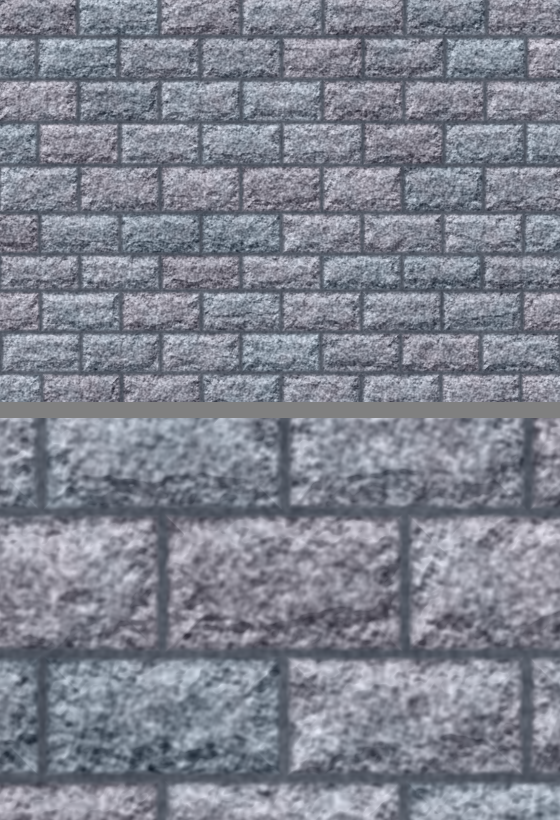
Top, the full canvas; bottom, a detail of the centre.
Give the GLSL for this texture, as a WebGL 2 fragment shader.

```glsl
#version 300 es
precision highp float;
// A wall of rough split-faced granite blocks in running bond. Each block is a
// ragged pillow with a broken ledge, lit from above by a height difference,
// then covered with gradient-noise grain and framed by soft dark joints.

uniform vec2 u_resolution;
out vec4 fragColor;

// Course edges, bottom to top, in canvas heights: the courses differ in height.
const int COURSES = 10;
const float EDGES[COURSES + 1] = float[](
    -0.030, 0.0725, 0.174, 0.277, 0.368, 0.471, 0.589, 0.696, 0.8025, 0.909, 1.012);

const vec3 STONE = vec3(0.530, 0.547, 0.598);
const vec3 JOINT = vec3(0.315, 0.340, 0.385);
const vec3 ROSE_TINT = vec3(0.022, -0.004, -0.008);
const vec3 TEAL_TINT = vec3(-0.020, 0.006, 0.004);
const float JOINT_HALF = 0.0042;

struct Block {
    vec2 local;     // position from the block centre
    vec2 halfSize;
    vec2 id;        // column, course
};

vec2 hash2(vec2 p) {
    vec3 a = fract(p.xyx * vec3(0.1031, 0.1030, 0.0973));
    a += dot(a, a.yzx + 33.33);
    return fract((a.xx + a.yz) * a.zy);
}

float cornerSlope(vec2 cell, vec2 offset) {
    float angle = 6.2832 * hash2(cell).x;
    return dot(vec2(cos(angle), sin(angle)), offset);
}

float gradientNoise(vec2 p) {
    vec2 i = floor(p), f = fract(p);
    vec2 u = f * f * f * (f * (f * 6.0 - 15.0) + 10.0);
    vec2 e = vec2(1.0, 0.0);
    float low = mix(cornerSlope(i, f), cornerSlope(i + e, f - e), u.x);
    float high = mix(cornerSlope(i + e.yx, f - e.yx), cornerSlope(i + e.xx, f - e.xx), u.x);
    return mix(low, high, u.y);
}

float fbm(vec2 p) {
    float sum = 0.0, amplitude = 1.0;
    for (int i = 0; i < 4; i++) {
        sum += amplitude * gradientNoise(p);
        p = mat2(1.6, 1.2, -1.2, 1.6) * p + 17.3;
        amplitude *= 0.5;
    }
    return sum;
}

// Finds the block under p; alternate courses shift by half a block.
Block findBlock(vec2 p) {
    int course = 0;
    for (int i = 1; i < COURSES; i++) course += int(step(EDGES[i], p.y));
    float row = float(course);
    float pitch = 0.1985 + 0.00055 * row;
    float start = (course % 2 == 0 ? 0.104 : 0.003) - 0.0015 * row;
    float column = floor((p.x - start) / pitch);
    float bottom = EDGES[course], top = EDGES[course + 1];
    vec2 centre = vec2(start + (column + 0.5) * pitch, 0.5 * (bottom + top));
    return Block(p - centre, 0.5 * vec2(pitch, top - bottom), vec2(column, row) + 11.0);
}

// Distance from the nearest block edge, positive inside.
float inset(vec2 local, vec2 halfSize) {
    vec2 d = halfSize - abs(local);
    return min(d.x, d.y);
}

// Height of the broken face: pillow, jagged ledge and rough facets.
float rockHeight(vec2 local, vec2 halfSize, vec2 seed) {
    vec2 s = local + seed * 9.0;
    float ragged = fbm(s * 24.0);
    float pillow = smoothstep(0.004, 0.030, inset(local, halfSize) + 0.012 * ragged);
    float ledgeLine = -halfSize.y * mix(0.25, 0.80, seed.y);
    float ledge = local.y - ledgeLine + 0.026 * fbm(s * vec2(13.0, 20.0) + 5.0);
    float drop = smoothstep(-0.006, 0.006, ledge);
    return 0.010 * pillow + 0.0045 * drop * pillow + 0.009 * ragged;
}

float relief(Block b, vec2 seed) {
    vec2 stepToLight = 0.0028 * normalize(vec2(-0.4, 1.0));
    float here = rockHeight(b.local, b.halfSize, seed);
    float ahead = rockHeight(b.local + stepToLight, b.halfSize, seed);
    return clamp((here - ahead) / length(stepToLight), -0.9, 0.7);
}

// Pitted granite grain at two sizes.
float grain(vec2 p) {
    return 0.17 * gradientNoise(p * 85.0) + 0.20 * gradientNoise(p * 155.0 + 31.0);
}

void main() {
    vec2 p = gl_FragCoord.xy / u_resolution.y;
    float pixel = 1.0 / u_resolution.y;
    Block b = findBlock(p);
    vec2 seed = hash2(b.id);

    // Stone: tone and tint per block, weathering, relief and grain.
    float weather = fbm(p * 6.0);
    float tone = 0.06 * (seed.x - 0.5) + 0.045 * weather;
    vec3 stone = STONE + tone + grain(p + seed) + 0.22 * relief(b, seed);
    float hue = clamp(hash2(b.id + 40.0).x + 0.5 * fbm(p * 14.0 + 8.0), 0.0, 1.0);
    stone += mix(TEAL_TINT, ROSE_TINT, hue);

    // Joint: slightly wavering edge with a soft shadow beside it.
    float edge = inset(b.local, b.halfSize) + 0.0016 * fbm(p * 45.0);
    float face = smoothstep(JOINT_HALF - 0.0022 - pixel, JOINT_HALF + 0.0022 + pixel, edge);
    float shadow = 0.09 * (1.0 - smoothstep(JOINT_HALF, 0.011, edge));
    vec3 joint = JOINT + 0.35 * grain(p) + 0.05 * weather;

    fragColor = vec4(clamp(mix(joint, stone - shadow, face), 0.0, 1.0), 1.0);
}
```
